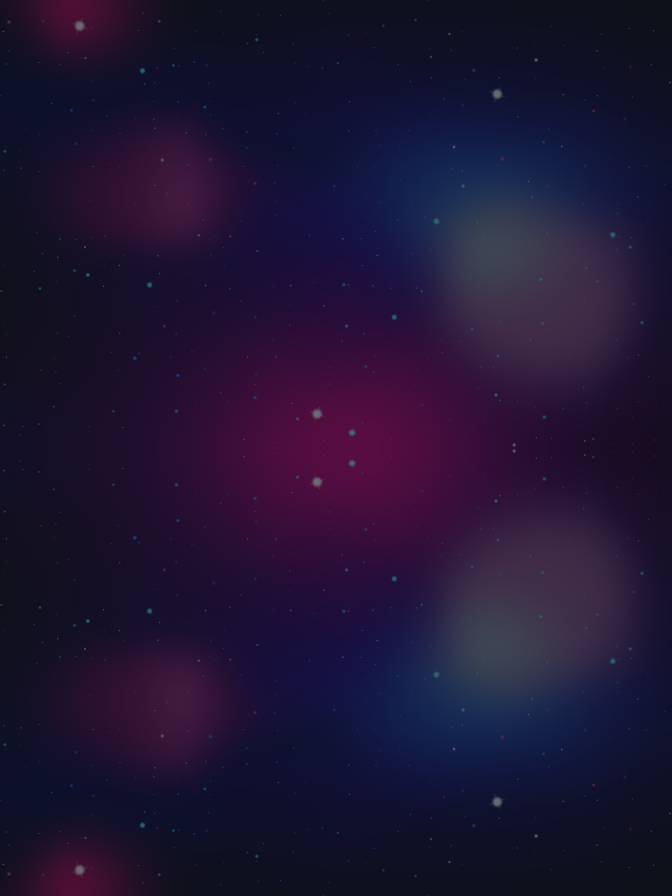
This background is drawn by a Shadertoy shader. Its source:

```glsl
// A dim night sky of coloured nebula clouds, mirrored about the horizontal midline.
// Soft elliptical glows are blended over a dark base, slightly warped by noise,
// then hashed grids scatter fine stars and a short loop adds the four-rayed ones.

const vec3 NIGHT    = vec3(0.055, 0.066, 0.085);
const vec3 NAVY     = vec3(0.045, 0.062, 0.160);
const vec3 INDIGO   = vec3(0.065, 0.050, 0.280);
const vec3 PURPLE   = vec3(0.165, 0.048, 0.230);
const vec3 DUSK     = vec3(0.080, 0.045, 0.130);
const vec3 MAGENTA  = vec3(0.360, 0.050, 0.255);
const vec3 BLUE     = vec3(0.065, 0.170, 0.340);
const vec3 MAUVE    = vec3(0.265, 0.180, 0.285);
const vec3 SAGE     = vec3(0.245, 0.305, 0.335);
const vec3 MAROON   = vec3(0.215, 0.065, 0.195);
const vec3 ROSE     = vec3(0.290, 0.120, 0.270);
const vec3 CRIMSON  = vec3(0.320, 0.060, 0.210);

const vec3 STAR_TEAL = vec3(0.14, 0.42, 0.48);
const vec3 STAR_BLUE = vec3(0.06, 0.34, 0.60);
const vec3 STAR_PINK = vec3(0.46, 0.14, 0.32);
const vec3 STAR_PALE = vec3(0.43, 0.46, 0.46);

const float WARP_AMOUNT = 0.022;
const float WARP_SCALE  = 11.0;
const float RAY_TILT    = 0.35;

// Rayed stars: centre, then ray length
const int RAYED_COUNT = 10;
const vec3 RAYED[RAYED_COUNT] = vec3[](
    vec3(-0.021, 0.038, 0.015), vec3( 0.018, 0.017, 0.010),
    vec3(-0.286, 0.471, 0.015), vec3( 0.180, 0.395, 0.015),
    vec3( 0.112, 0.253, 0.009), vec3( 0.065, 0.146, 0.008),
    vec3(-0.208, 0.182, 0.008), vec3(-0.277, 0.193, 0.006),
    vec3(-0.216, 0.421, 0.008), vec3( 0.309, 0.238, 0.008));

float hash(vec2 p) {
    return fract(sin(dot(p, vec2(127.1, 311.7))) * 43758.5453);
}

float noise(vec2 p) {
    vec2 i = floor(p), f = fract(p);
    f = f * f * (3.0 - 2.0 * f);
    return mix(mix(hash(i), hash(i + vec2(1, 0)), f.x),
               mix(hash(i + vec2(0, 1)), hash(i + vec2(1, 1)), f.x), f.y);
}

// Elliptical falloff; a higher flatness gives a fuller middle and firmer rim
float glow(vec2 p, vec2 centre, vec2 radius, float flatness) {
    vec2 d = (p - centre) / radius;
    return exp(-pow(dot(d, d), flatness));
}

vec3 nebula(vec2 p) {
    vec3 c = NIGHT;
    // Broad washes
    c = mix(c, NAVY,    0.90 * glow(p, vec2(-0.31, 0.38), vec2(0.26, 0.11), 1.0));
    c = mix(c, NAVY,    0.60 * glow(p, vec2(-0.37, 0.00), vec2(0.15, 0.07), 1.0));
    c = mix(c, INDIGO,  0.95 * glow(p, vec2( 0.10, 0.25), vec2(0.32, 0.18), 1.0));
    c = mix(c, PURPLE,  0.90 * glow(p, vec2( 0.05, 0.00), vec2(0.33, 0.20), 1.0));
    c = mix(c, DUSK,    0.65 * glow(p, vec2( 0.34, 0.00), vec2(0.13, 0.045), 1.0));
    c = mix(c, NAVY,    0.60 * glow(p, vec2(-0.03, 0.33), vec2(0.075, 0.035), 1.0));
    // Central heart
    c = mix(c, MAGENTA, 0.92 * glow(p, vec2( 0.01, 0.00), vec2(0.15, 0.11), 1.0));
    // Right-hand clouds
    c = mix(c, BLUE,    0.85 * glow(p, vec2( 0.16, 0.29), vec2(0.14, 0.075), 1.0));
    c = mix(c, MAUVE,   0.92 * glow(p, vec2( 0.23, 0.17), vec2(0.115, 0.105), 2.0));
    c = mix(c, SAGE,    0.75 * glow(p, vec2( 0.18, 0.23), vec2(0.070, 0.060), 1.0));
    // Left-hand clouds
    c = mix(c, MAROON,  0.85 * glow(p, vec2(-0.21, 0.288), vec2(0.115, 0.068), 1.5));
    c = mix(c, ROSE,    0.65 * glow(p, vec2(-0.18, 0.285), vec2(0.045, 0.055), 1.0));
    c = mix(c, CRIMSON, 0.95 * glow(p, vec2(-0.29, 0.500), vec2(0.065, 0.055), 1.0));
    return c;
}

vec3 starTint(float h) {
    vec3 cool = mix(STAR_TEAL, STAR_BLUE, step(0.45, h));
    return mix(mix(cool, STAR_PINK, step(0.72, h)), STAR_PALE, step(0.86, h));
}

// At most one round star per grid cell; returns tint and coverage
vec4 starLayer(vec2 p, float cell, float chance, float radius) {
    vec2 id = floor(p / cell);
    vec2 centre = (id + 0.2 + 0.6 * vec2(hash(id + 3.1), hash(id + 7.7))) * cell;
    float size = max(radius * mix(0.6, 1.0, hash(id + 5.3)), 1.0 / iResolution.y);
    float spot = 1.0 - smoothstep(0.0, size, length(p - centre));
    float lit = step(hash(id + cell * 91.0), chance) * mix(0.3, 1.0, hash(id + 9.2));
    return vec4(starTint(hash(id + 1.7)), spot * lit);
}

// Concave four-pointed star with a round core
float rayedStar(vec2 d, float size) {
    float c = cos(RAY_TILT), s = sin(RAY_TILT);
    d = mat2(c, s, -s, c) * d / size;
    float rays = 1.0 - smoothstep(0.35, 1.05, sqrt(abs(d.x)) + sqrt(abs(d.y)));
    float core = 1.0 - smoothstep(0.15, 0.50, length(d));
    return max(rays, core);
}

void mainImage(out vec4 fragColor, in vec2 fragCoord) {
    // Height-based units, folded about the midline
    vec2 p = (fragCoord - 0.5 * iResolution.xy) / iResolution.y;
    p.y = abs(p.y);

    vec2 n = vec2(noise(p * WARP_SCALE), noise(p * WARP_SCALE + 31.0));
    vec3 color = nebula(p + WARP_AMOUNT * (n - 0.5));

    // Scattered stars, fine to coarse
    vec4 fine = starLayer(p, 0.019, 0.32, 0.0018);
    vec4 coarse = starLayer(p + 0.4, 0.047, 0.38, 0.0032);
    color = mix(color, fine.rgb, 0.75 * fine.a);
    color = mix(color, coarse.rgb, coarse.a);

    for (int i = 0; i < RAYED_COUNT; i++) {
        vec3 star = RAYED[i];
        vec3 tint = mix(STAR_TEAL, STAR_PALE, smoothstep(0.008, 0.013, star.z));
        color = mix(color, tint, 0.9 * rayedStar(p - star.xy, star.z));
    }
    fragColor = vec4(color, 1.0);
}
```
